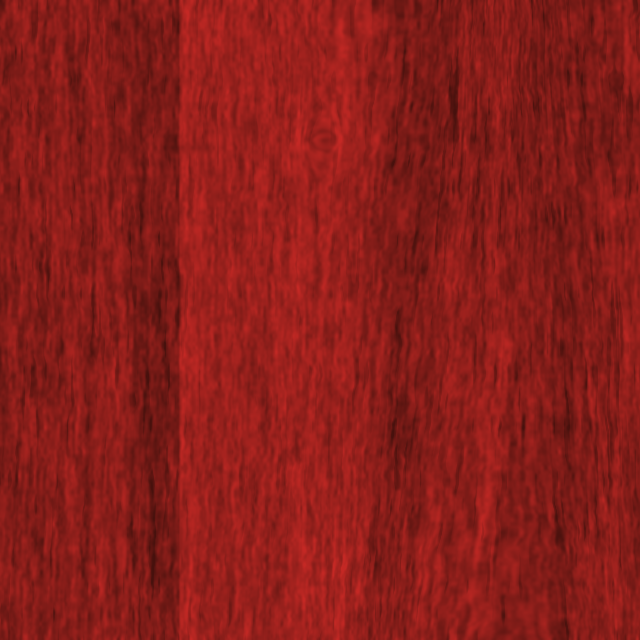
Write a Shadertoy shader that draws this texture.

```glsl
// Red stained wood: three upright planks, the middle one lighter.
// Stretched value noise, sheared and bent around a small knot, gives
// bands, crisp fibres, short flecks and dark pores that shift one red tone.

const float SEAM_LEFT = 0.28;
const float SEAM_RIGHT = 0.57;
const vec2 KNOT = vec2(0.505, 0.78);

// Integer hash of a lattice cell, 0 to 1
float hash(vec2 cell) {
    uvec2 q = uvec2(ivec2(cell) + 32768);
    uint h = q.x * 1597334677u ^ q.y * 3812015801u;
    h = (h ^ (h >> 15)) * 2246822519u;
    h = (h ^ (h >> 13)) * 3266489917u;
    return float((h ^ (h >> 16)) >> 8) / 16777216.0;
}

// Smooth value noise, centred on zero
float noise(vec2 p) {
    vec2 i = floor(p);
    vec2 f = p - i;
    f = f * f * (3.0 - 2.0 * f);
    float low = mix(hash(i), hash(i + vec2(1, 0)), f.x);
    float high = mix(hash(i + vec2(0, 1)), hash(i + vec2(1, 1)), f.x);
    return mix(low, high, f.y) - 0.5;
}

// Soft bell around a centre
float bell(float x, float centre, float width) {
    float d = (x - centre) / width;
    return exp(-d * d);
}

// Strength of the knot at a point
float knotMask(vec2 p) {
    vec2 d = (p - KNOT) * vec2(30.0, 22.0);
    return exp(-dot(d, d));
}

// Position across the grain: lean, slow sway, crinkle and knot
float grainAcross(vec2 p) {
    float lean = 0.10 * bell(p.x, 0.67, 0.12) - 0.05 * bell(p.x, 0.89, 0.08);
    float u = p.x - lean * (p.y - 0.5);
    u += 0.012 * noise(p * vec2(3.0, 2.5) + 7.0);
    u += 0.0045 * noise(p * vec2(16.0, 22.0) + 31.0);
    u += 0.0026 * noise(p * vec2(45.0, 65.0) + 53.0);
    return u - 0.6 * (p.x - KNOT.x) * knotMask(p);
}

// Average tone of the planks with their wide bands
float plankTone(vec2 p, float middle) {
    float tone = mix(0.528, 0.617, middle);
    tone += 0.025 * bell(p.x, 0.305, 0.03) * middle;
    tone += 0.022 * bell(p.x, 0.49, 0.07) * bell(p.y, 0.85, 0.30);
    tone += 0.018 * bell(p.x, 0.04, 0.06);
    tone -= 0.030 * bell(p.x, 0.25, 0.05) * (1.0 - middle);
    tone -= 0.035 * bell(p.x, 0.85, 0.06) * bell(p.y, 0.20, 0.28);
    tone -= 0.030 * bell(p.x, 0.89, 0.03) * bell(p.y, 0.70, 0.25);
    return tone + 0.020 * bell(p.x, 0.97, 0.04);
}

// Lightness changes along the grain, from wide bands to thin fibres
float grainTone(float u, float y) {
    float tone = 0.070 * noise(vec2(u * 17.0, y * 0.8));
    tone += 0.085 * noise(vec2(u * 52.0, y * 2.5) + 11.0);
    tone += 0.100 * noise(vec2(u * 110.0, y * 9.0) + 23.0);
    return tone + 0.150 * noise(vec2(u * 195.0, y * 27.0) + 41.0);
}

// Small crinkled flecks, only a little longer than wide
float flecks(float u, float y) {
    float tone = 0.130 * noise(vec2(u * 180.0, y * 78.0) + 61.0);
    return tone + 0.060 * noise(vec2(u * 240.0, y * 160.0) + 71.0);
}

// Sparse dark dashes of a given fineness, gathered in slow patches
float dashes(float u, float y, vec2 fineness, float threshold) {
    float dash = noise(vec2(u, y) * fineness + 83.0);
    float patchy = noise(vec2(u * 22.0, y * 4.0) + 97.0);
    return smoothstep(threshold, threshold + 0.22, dash + 0.25 * patchy);
}

// One red stain, from deep to bright
vec3 stain(float tone) {
    tone = clamp(tone, 0.28, 0.77);
    return vec3(tone, 0.016 + 0.185 * tone, 0.185 * tone);
}

void mainImage(out vec4 fragColor, in vec2 fragCoord) {
    vec2 p = fragCoord / iResolution.xy;
    float u = grainAcross(p);

    // Crisp left seam, softer right seam
    float softEdge = 0.008 + 0.035 * p.y;
    float middle = smoothstep(SEAM_LEFT - 0.002, SEAM_LEFT + 0.002, p.x);
    middle *= 1.0 - smoothstep(SEAM_RIGHT - softEdge, SEAM_RIGHT + softEdge, p.x);
    float rightPlank = smoothstep(SEAM_RIGHT - softEdge, SEAM_RIGHT + softEdge, p.x);

    float tone = plankTone(p, middle);
    tone += grainTone(u, p.y) * mix(1.05, 0.85, middle);
    tone += flecks(u, p.y);

    // Short pores everywhere, long thin cracks mostly on the right
    tone -= dashes(u, p.y, vec2(185.0, 24.0), 0.20) * mix(0.095, 0.065, middle);
    tone -= dashes(u, p.y, vec2(125.0, 6.0), 0.24) * mix(0.030, 0.075, rightPlank);

    // Dark hairlines where planks meet
    tone -= 0.035 * bell(p.x, SEAM_LEFT, 0.0025);
    tone -= 0.025 * bell(p.x, SEAM_RIGHT, 0.0025) * (1.0 - p.y);

    // Knot: pale halo, dark ring and core
    float r = length((p - KNOT) * vec2(1.0, 1.2)) + 0.006 * noise(p * 60.0);
    tone += 0.040 * knotMask(p);
    tone -= 0.090 * bell(r, 0.0, 0.007) + 0.045 * bell(r, 0.018, 0.004);

    fragColor = vec4(stain(tone), 1.0);
}
```
